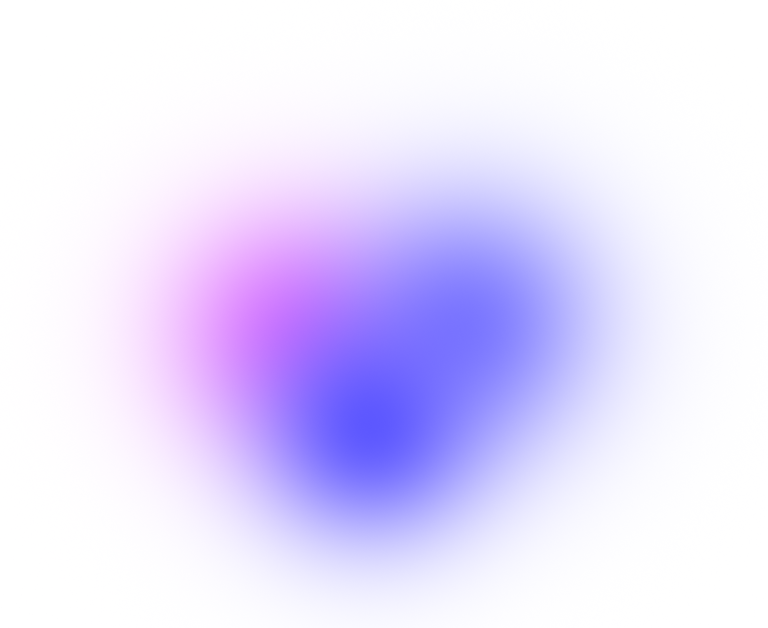
Write a Shadertoy shader that draws this background.

```glsl
// Three soft glows on white: an orchid one on the left, and two indigo ones
// at the right and the bottom. Each is a Gaussian falloff blended over the
// layers before it, so the overlap deepens to violet.

const vec3 PAPER  = vec3(1.0);
const vec3 ORCHID = vec3(0.89, 0.39, 1.0);
const vec3 INDIGO = vec3(0.31, 0.30, 1.0);

// Gaussian coverage around a centre; spread is the standard deviation.
float glow(vec2 point, vec2 center, float spread, float strength) {
    vec2 offset = (point - center) / spread;
    return strength * exp(-0.5 * dot(offset, offset));
}

// Small random value that hides banding in the slow gradients.
float hash(vec2 cell) {
    return fract(sin(dot(cell, vec2(12.9898, 78.233))) * 43758.5);
}

void mainImage(out vec4 fragColor, in vec2 fragCoord) {
    // Canvas height is one unit; x is scaled to keep the layout in place.
    const float ASPECT = 1.225;
    vec2 point = fragCoord / iResolution.xy * vec2(ASPECT, 1.0);

    // Glows from back to front
    vec3 color = PAPER;
    color = mix(color, ORCHID, glow(point, vec2(0.455, 0.474), 0.136, 0.82));
    color = mix(color, INDIGO, glow(point, vec2(0.753, 0.490), 0.143, 0.71));
    color = mix(color, INDIGO, glow(point, vec2(0.590, 0.319), 0.123, 0.90));

    // Dither by less than one colour step
    color += (hash(fragCoord) - 0.5) / 255.0;
    fragColor = vec4(clamp(color, 0.0, 1.0), 1.0);
}
```
